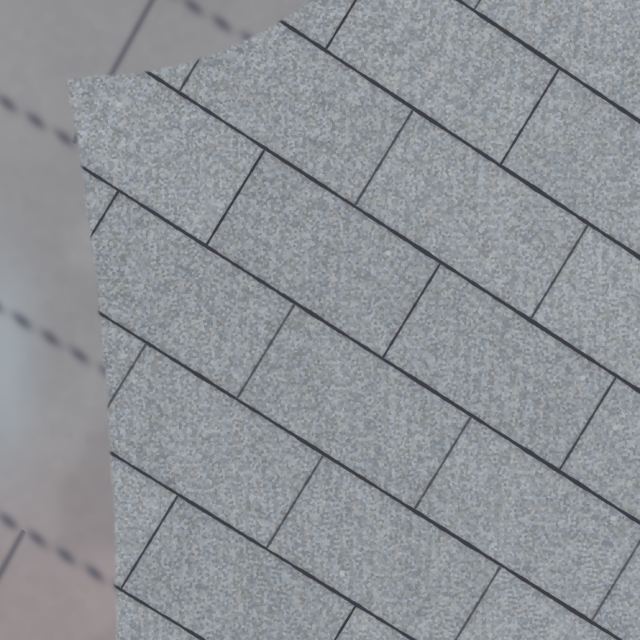
This texture is drawn by a Shadertoy shader. Its source:

```glsl
// Slanted grey roof shingles in running bond, seen in slight perspective, with
// mineral granules and worn seams. A soft, enlarged view of the same roofing
// fills the upper left margin. Granules come from cellular noise, wear from sines.

#define SHINGLE_LENGTH 0.383
#define COURSE_HEIGHT 0.2122
#define BOND_SHIFT 0.507
#define COURSE_WIDTH 0.0023
#define JOINT_WIDTH 0.0015
#define GRAIN_SCALE 250.0
#define GRAIN_CONTRAST 0.16
#define STONE vec3(0.575, 0.594, 0.612)
#define SEAM vec3(0.21, 0.21, 0.24)
#define BLUR_STONE vec3(0.565, 0.562, 0.572)
#define BLUR_SEAM vec3(0.31, 0.31, 0.36)

float hash(vec2 p) {
    return fract(sin(dot(p, vec2(127.1, 311.7))) * 43758.545);
}

// Cellular noise: tones of nearby feature points, blended by distance.
float granules(vec2 p) {
    vec2 cell = floor(p);
    float tone = 0.0, total = 0.0;
    for (int j = -1; j <= 1; j++)
    for (int i = -1; i <= 1; i++) {
        vec2 id = cell + vec2(i, j);
        vec2 d = id + vec2(hash(id), hash(id + 57.3)) - p;
        float w = exp(-7.0 * dot(d, d));
        tone += w * hash(id + 19.7);
        total += w;
    }
    return tone / total - 0.5;
}

// Layered sines in the range -1 to 1.
float waves(float t) {
    return 0.5 * sin(t) + 0.3 * sin(2.3 * t + 1.7) + 0.2 * sin(5.1 * t + 4.0);
}

// Shift every second course along its length.
vec2 bond(vec2 c, float shift) {
    c.x -= shift * mod(floor(c.y), 2.0);
    return c;
}

// Distance to the nearest whole number on each axis.
vec2 seamDistance(vec2 c) {
    return abs(fract(c + 0.5) - 0.5);
}

// Sparse pale chips.
float chips(vec2 p) {
    vec2 id = floor(p * 14.0);
    vec2 centre = 0.2 + 0.6 * vec2(hash(id + 3.1), hash(id + 8.6));
    float d = length(fract(p * 14.0) - centre) / 14.0;
    return step(0.93, hash(id)) * (1.0 - smoothstep(0.002, 0.006, d));
}

vec3 shingles(vec2 p, float pixel) {
    // Perspective course coordinate and straight joint coordinate.
    vec2 q = p - vec2(0.521, 0.301);
    float course = (q.y - 0.648 * q.x) / (COURSE_HEIGHT - 0.008 * q.y - 0.005 * q.x);
    float along = (p.x + 0.61 * p.y - 0.556) / SHINGLE_LENGTH;
    vec2 c = bond(vec2(along, course), BOND_SHIFT);
    vec2 tile = floor(c);

    // Granules, broad mottling and a tone for each shingle.
    float grain = granules(p * GRAIN_SCALE);
    float mottle = granules(p * GRAIN_SCALE * 0.22 + 9.0);
    float tint = granules(p * GRAIN_SCALE * 0.5 + 31.0);
    vec3 col = STONE + GRAIN_CONTRAST * grain + 0.04 * mottle;
    col += 0.025 * (hash(tile) - 0.5) + vec3(-0.02, 0.0, 0.025) * tint;
    col = mix(col, vec3(0.73, 0.73, 0.74), 0.8 * chips(p));

    // Seams: distances scaled to canvas units, with uneven edges.
    vec2 d = seamDistance(c) * vec2(SHINGLE_LENGTH * 0.854, COURSE_HEIGHT * 0.839);
    d += 0.0005 * vec2(waves(p.y * 140.0), waves(p.x * 150.0 + tile.y));
    float courseWear = 1.0 + 0.35 * waves(along * 9.0 + floor(course + 0.5) * 2.7);
    vec2 width = vec2(JOINT_WIDTH, COURSE_WIDTH * courseWear * (0.75 + 0.4 * p.x));
    vec2 line = 1.0 - smoothstep(width - 0.7 * pixel, width + 0.7 * pixel + 0.0006, d);
    vec2 halo = exp(-d / vec2(0.003, 0.0045));
    float jointTile = floor(c.x + 0.5);
    line.x *= 0.5 + 0.45 * hash(vec2(jointTile, tile.y) + 4.2);
    line.y *= 0.9;
    col *= 1.0 - 0.18 * max(halo.x, halo.y);
    return mix(col, SEAM, max(line.x, line.y));
}

vec3 blurredRoof(vec2 p) {
    vec2 c = vec2((p.x + 0.55 * p.y - 0.493) / 0.625,
                  (p.y - 0.186 - 0.6 * (p.x - 0.052)) / 0.326);
    vec2 d = seamDistance(bond(c, -0.408)) * vec2(0.548, 0.28);

    // Soft stains: cool glare at the side, warm tone towards the lower left.
    vec3 col = BLUR_STONE + 0.05 * granules(p * 9.0) + 0.015 * granules(p * 60.0);
    vec2 glare = (p - vec2(0.0, 0.56)) / vec2(0.055, 0.16);
    col += vec3(0.02, -0.012, -0.015) * smoothstep(0.6, 0.95, p.y);
    col = mix(col, vec3(0.63, 0.67, 0.70), 0.8 * exp(-dot(glare, glare)));

    // Smeared seams; courses break into dashes.
    vec2 line = exp(-d * d / vec2(0.00003, 0.00008));
    line.y *= 0.5 + 0.35 * sin(p.x * 140.0 + 3.0 * floor(c.y + 0.5));
    return mix(col, BLUR_SEAM, 0.75 * max(line.x * 0.8, line.y));
}

void mainImage(out vec4 fragColor, in vec2 fragCoord) {
    vec2 p = fragCoord / iResolution.xy;
    p.y = 1.0 - p.y;

    // Curved margin between the blurred and the sharp roofing.
    float left = 0.182 - 0.1 * (1.0 - p.y) * (1.0 - p.y);
    float top = 0.124 * (1.0 - pow(p.x / 0.488, 3.0));
    float inside = min(p.x - left, p.y - top) + 0.002 * waves(30.0 * (p.x + p.y));
    vec3 col = mix(blurredRoof(p), shingles(p, 1.0 / iResolution.y),
                   smoothstep(-0.004, 0.004, inside));
    fragColor = vec4(col, 1.0);
}
```
